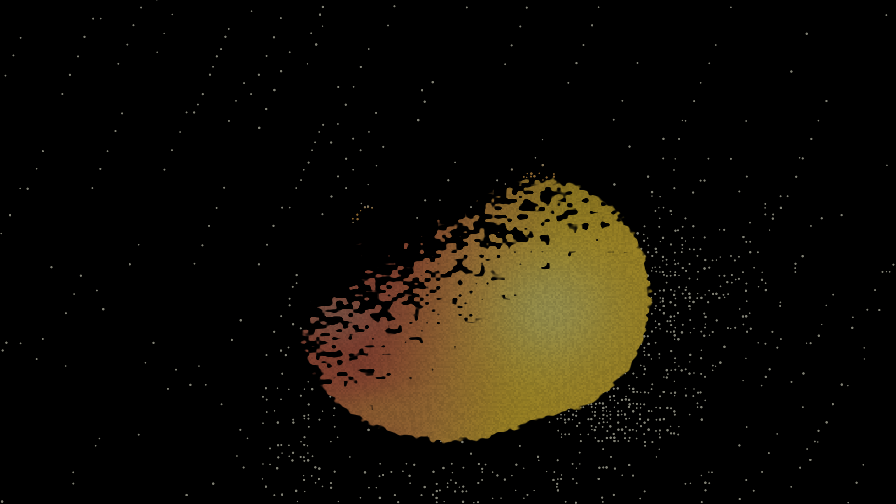
Write a Shadertoy shader that draws this background.

```glsl
#define GRAIN_FREQ vec2(92.0, 128.0)
#define DUST_CELL 0.0075
#define DUST_BASE 0.0015
#define EDGE_ROUGHNESS 0.014
#define RED vec3(0.47, 0.23, 0.17)
#define ORANGE vec3(0.54, 0.39, 0.18)
#define YELLOW vec3(0.57, 0.48, 0.13)
#define PALE vec3(0.56, 0.54, 0.30)
#define ROSE vec3(0.44, 0.31, 0.26)
#define DUST vec3(0.50, 0.50, 0.45)

float hash(vec2 p) {
    return fract(sin(dot(p, vec2(127.1, 311.7))) * 43758.5453);
}

float noise(vec2 p) {
    vec2 i = floor(p), f = fract(p);
    f = f * f * (3.0 - 2.0 * f);
    return mix(mix(hash(i), hash(i + vec2(1, 0)), f.x),
               mix(hash(i + vec2(0, 1)), hash(i + vec2(1, 1)), f.x), f.y);
}

// Soft elliptical falloff
float blob(vec2 p, vec2 center, vec2 radius) {
    vec2 q = (p - center) / radius;
    return exp(-dot(q, q));
}

// Approximate signed distance to an ellipse
float ellipse(vec2 p, vec2 center, vec2 radius) {
    return (length((p - center) / radius) - 1.0) * min(radius.x, radius.y);
}

float smoothMin(float a, float b, float k) {
    float h = max(k - abs(a - b), 0.0) / k;
    return min(a, b) - h * h * k * 0.25;
}

float bodyDistance(vec2 p) {
    float left = ellipse(p, vec2(0.89, 0.345), vec2(0.288, 0.22));
    float right = ellipse(p, vec2(1.076, 0.41), vec2(0.213, 0.233));
    return smoothMin(left, right, 0.02);
}

// Share of the surface left after erosion from the upper left
float coverage(vec2 p) {
    float s = 0.55 * p.x + 0.85 * (1.0 - p.y);
    float c = mix(0.05, 0.5, smoothstep(0.82, 0.91, s));
    c += 0.2 * smoothstep(0.89, 1.03, s) + 0.26 * smoothstep(0.99, 1.14, s);
    return c + 0.1 * blob(p, vec2(1.09, 0.36), vec2(0.14));
}

vec3 bodyColor(vec2 p) {
    vec3 c = mix(RED, ORANGE, smoothstep(0.72, 0.95, p.x - 0.25 * (p.y - 0.35)));
    c = mix(c, YELLOW, smoothstep(0.86, 1.08, p.x - 0.25 * (p.y - 0.3)));
    c = mix(c, PALE, 0.9 * blob(p, vec2(1.09, 0.385), vec2(0.12, 0.11)));
    c = mix(c, ROSE, 0.75 * blob(p, vec2(0.66, 0.38), vec2(0.09, 0.05)));
    c = mix(c, ORANGE, 0.6 * blob(p, vec2(0.75, 0.18), vec2(0.12, 0.05)));
    return c * mix(1.0, 0.9, smoothstep(0.5, 0.65, p.y));
}

// Warm flakes above the eroded rim
float fringe(vec2 p) {
    return 0.3 * blob(p, vec2(0.735, 0.572), vec2(0.04, 0.013))
         + 0.25 * blob(p, vec2(1.07, 0.645), vec2(0.05, 0.022));
}

float dustDensity(vec2 p) {
    float d = DUST_BASE * smoothstep(0.2, 1.2, p.x);
    d += 0.28 * blob(p, vec2(1.32, 0.40), vec2(0.075, 0.15));
    d += 0.09 * blob(p, vec2(1.44, 0.42), vec2(0.19, 0.19));
    d += 0.60 * blob(p, vec2(1.21, 0.18), vec2(0.11, 0.055));
    d += 0.15 * blob(p, vec2(0.95, 0.05), vec2(0.30, 0.07));
    d += 0.15 * blob(p, vec2(0.60, 0.17), vec2(0.08, 0.13));
    d += 0.03 * blob(p, vec2(0.57, 0.40), vec2(0.03, 0.12));
    return d * (1.0 - blob(p, vec2(0.89, 0.11), vec2(0.17, 0.03)));
}

// Jittered specks, one per occupied cell
float dustSpecks(vec2 p, float px) {
    vec2 cell = floor(p / DUST_CELL);
    vec2 center = (cell + 0.5) * DUST_CELL;
    vec2 jitter = vec2(hash(cell + 17.3), hash(cell + 41.9)) - 0.5;
    float radius = mix(0.0012, 0.0026, hash(cell + 73.1));
    float present = step(hash(cell), dustDensity(center) + fringe(center));
    float d = length(p - center - jitter * DUST_CELL * 0.4);
    return present * (1.0 - smoothstep(radius - 0.5 * px, radius + 0.5 * px, d));
}

void mainImage(out vec4 fragColor, in vec2 fragCoord) {
    float px = 1.0 / iResolution.y;
    vec2 p = fragCoord * px;

    // Body outline and eroded surface
    float flakes = mix(noise(p * GRAIN_FREQ), noise(p * GRAIN_FREQ * 0.55 + 9.0), 0.3);
    float d = bodyDistance(p) + EDGE_ROUGHNESS * (flakes - 0.5);
    float inside = 1.0 - smoothstep(-px, px, d);
    float surface = smoothstep(-0.05, 0.05, coverage(p) - flakes);

    // Dust outside, fine grain on the surface
    vec3 dustColor = mix(DUST, ORANGE, smoothstep(0.01, 0.1, fringe(p)));
    vec3 color = dustColor * dustSpecks(p, px) * (1.0 - inside);
    float grain = 0.93 + 0.14 * hash(floor(p * 288.0));
    color += bodyColor(p) * grain * inside * surface;

    fragColor = vec4(color, 1.0);
}
```
